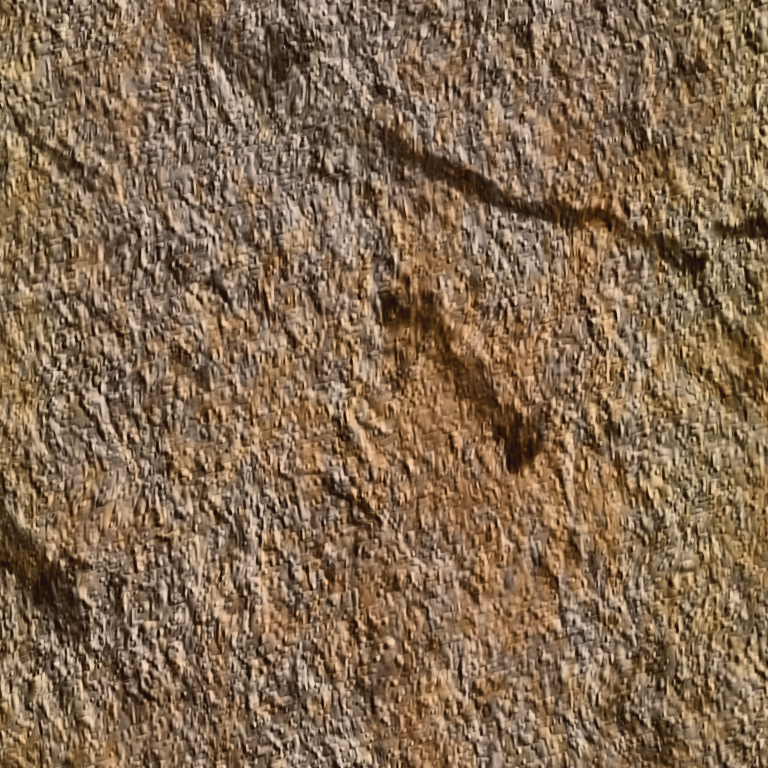
Give the GLSL for this texture, as a three.js fragment shader.

```glsl
// Weathered rock face: rough upright grain, mineral stains and dark diagonal fissures.
varying vec2 vUv;

float hash(vec2 p) {
  return fract(sin(dot(p, vec2(127.1, 311.7))) * 43758.5453);
}

float noise(vec2 p) {
  vec2 cell = floor(p);
  vec2 f = fract(p);
  f = f * f * (3.0 - 2.0 * f);
  return mix(mix(hash(cell), hash(cell + vec2(1.0, 0.0)), f.x),
             mix(hash(cell + vec2(0.0, 1.0)), hash(cell + 1.0), f.x), f.y);
}

float fbm(vec2 p) {
  float sum = 0.0;
  float amp = 0.53;
  for (int i = 0; i < 4; i++) {
    sum += amp * noise(p);
    p = mat2(0.8, 0.6, -0.6, 0.8) * p * 2.07 + 17.3;
    amp *= 0.5;
  }
  return sum;
}

// Height of the chipped surface; folding the noise adds sharp creases
float relief(vec2 p) {
  float sum = 0.0;
  float amp = 0.46;
  float freq = 40.0;
  float lean = 0.4;
  for (int i = 0; i < 4; i++) {
    vec2 q = vec2(p.x + lean * p.y, 0.62 * p.y - 0.2 * p.x);
    float n = noise(q * freq + float(i) * 31.7);
    sum += amp * (0.5 * n + 0.45 * abs(2.0 * n - 1.0));
    freq *= 1.75;
    amp *= 0.88;
    lean = 0.12 - 0.4 * lean;
  }
  return sum;
}

// Dark cleft between two points
float fissure(vec2 p, vec2 a, vec2 b, float width) {
  vec2 ab = b - a;
  float t = clamp(dot(p - a, ab) / dot(ab, ab), 0.0, 1.0);
  return 1.0 - smoothstep(0.35 * width, width, length(p - a - ab * t));
}

float blob(vec2 p, vec2 center, vec2 size) {
  vec2 q = (p - center) / size;
  return exp(-dot(q, q));
}

void main() {
  vec2 uv = vUv;

  // Jostle the grain slightly and make the fissure edges ragged
  vec2 grain = uv + 0.012 * vec2(noise(uv * 13.0), noise(uv * 13.0 + 9.0));
  vec2 ragged = uv + 0.06 * (vec2(fbm(uv * 18.0), fbm(uv * 18.0 + 40.0)) - 0.5);
  ragged += 0.012 * (vec2(noise(uv * 75.0), noise(uv * 75.0 + 20.0)) - 0.5);

  // Light from the upper right picks out the facets, harder where the rock is bare
  float height = relief(grain);
  float slope = height - relief(grain + vec2(0.0029, 0.0024));
  float broad = fbm(uv * vec2(7.0, 6.0) + 3.0) - 0.5;
  float patches = fbm(uv * vec2(9.0, 6.0) + 21.0) - 0.5;
  float tone = 10.0 * slope + 1.8 * (height - 0.62);
  tone = tone * (1.0 - 1.1 * patches) + 0.7 * broad;

  // Large clefts, then small diagonal hollows
  float cleft = fissure(ragged, vec2(0.50, 0.81), vec2(0.90, 0.66), 0.020);
  cleft = max(cleft, 0.5 * fissure(ragged, vec2(0.26, 0.96), vec2(0.52, 0.79), 0.045));
  cleft = max(cleft, 0.85 * fissure(ragged, vec2(0.53, 0.59), vec2(0.69, 0.42), 0.028));
  cleft = max(cleft, 0.85 * fissure(ragged, vec2(-0.02, 0.36), vec2(0.10, 0.18), 0.035));
  cleft = max(cleft, fissure(ragged, vec2(0.94, 0.70), vec2(1.02, 0.69), 0.020));
  cleft = max(cleft, 0.8 * fissure(ragged, vec2(0.03, 0.84), vec2(0.11, 0.75), 0.014));
  vec2 diagonal = vec2(ragged.x - ragged.y, 1.4 * ragged.x + ragged.y);
  float hollow = 0.7 * noise(diagonal * vec2(11.0, 24.0) + 5.0)
               + 0.3 * noise(grain * vec2(75.0, 45.0) + 60.0);
  hollow = smoothstep(0.66, 0.78, hollow);
  tone = mix(tone, 0.5 * tone - 1.7, cleft) - 1.0 * hollow + 0.13;

  // Round off the extremes so that pits and highlights keep their colour
  tone = 1.2 * tone / sqrt(1.0 + 0.2 * tone * tone);

  // Brown ramp from shadowed pits to pale sunlit chips
  vec3 color = vec3(0.515, 0.425, 0.338) + tone * vec3(0.185, 0.175, 0.165);

  // Rust low in the middle, grey above, ochre lichen towards the sides
  float speckle = noise(grain * vec2(60.0, 36.0) + 70.0) - 0.5;
  float rust = blob(uv, vec2(0.50, 0.35), vec2(0.32, 0.36))
             + 0.6 * blob(uv, vec2(0.78, 0.62), vec2(0.14, 0.20));
  rust = clamp(rust * 0.7 + 1.9 * patches + 0.9 * speckle, 0.0, 1.0);
  float grey = blob(uv, vec2(0.42, 0.82), vec2(0.26, 0.22))
             + 0.7 * blob(uv, vec2(0.64, 0.24), vec2(0.14, 0.10));
  grey = clamp(grey - 1.6 * patches - 0.9 * speckle, 0.0, 1.0);
  float ochre = smoothstep(0.22, 0.52, abs(uv.x - 0.46));
  ochre = clamp(ochre * 0.8 + 1.0 * broad + 0.6 * speckle, 0.0, 1.0);

  float lit = smoothstep(-2.6, -0.2, tone);
  color += lit * rust * vec3(0.060, -0.015, -0.072);
  color += lit * grey * vec3(-0.015, 0.010, 0.052);
  color += lit * ochre * vec3(0.003, 0.012, -0.042);

  gl_FragColor = vec4(clamp(color, vec3(0.075, 0.06, 0.05), vec3(0.97, 0.93, 0.87)), 1.0);
}
```
